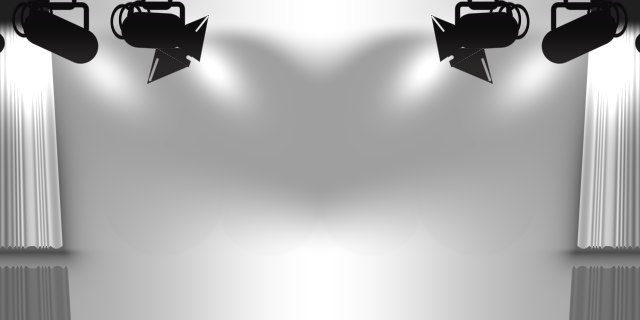
Write a Shadertoy shader that draws this background.

```glsl
// Grey studio stage: mirrored curtains, hanging spotlights and soft pools of light.
#define WALL 0.625
#define FLOOR_SPREAD 0.25
#define TOP_SPREAD 0.40
#define FOLDS 11.0
#define FOLD_DEPTH 0.17
#define HEM_Y 0.227
#define MIRROR_Y 0.165
#define SHADOW_WIDTH 0.035
#define BEAM_POWER 0.40

float hash(float n) {
    n = fract(n * 0.1031);
    n *= n + 33.33;
    return fract(n * (n + n));
}

float noise(float x) {
    float i = floor(x), f = fract(x);
    return mix(hash(i), hash(i + 1.0), f * f * (3.0 - 2.0 * f));
}

float segment(vec2 p, vec2 a, vec2 b) {
    vec2 pa = p - a, ba = b - a;
    return length(pa - ba * clamp(dot(pa, ba) / dot(ba, ba), 0.0, 1.0));
}

float triangle(vec2 p, vec2 a, vec2 b, vec2 c) {
    float d = min(segment(p, a, b), min(segment(p, b, c), segment(p, c, a)));
    vec2 ab = b - a, bc = c - b, ca = a - c;
    vec3 side = vec3(ab.x * (p.y - a.y) - ab.y * (p.x - a.x),
                     bc.x * (p.y - b.y) - bc.y * (p.x - b.x),
                     ca.x * (p.y - c.y) - ca.y * (p.x - c.x));
    bool inside = all(greaterThan(side, vec3(0.0))) || all(lessThan(side, vec3(0.0)));
    return inside ? -d : d;
}

float frame(vec2 p, vec2 halfSize, float thick) {
    vec2 q = abs(p) - halfSize + 0.015;
    return abs(length(max(q, 0.0)) + min(max(q.x, q.y), 0.0) - 0.015) - thick;
}

// Housing, yoke and looped cables of one hanging lamp.
float lamp(vec2 p, vec2 back, vec2 front, float radius, vec2 yoke) {
    float d = segment(p, back, front) - radius;
    d = min(d, frame(p - yoke, vec2(0.080, 0.045), 0.008));
    d = min(d, frame(p - vec2(yoke.x, 1.0), vec2(0.042, 0.024), 0.007));
    for (int i = 0; i < 3; i++) {
        float k = float(i);
        vec2 q = p - back - vec2(-0.052 + 0.026 * k, 0.025 + 0.006 * k);
        d = min(d, abs(length(q * vec2(1.25, 0.85)) - 0.042) - 0.005);
    }
    return d;
}

float beam(vec2 p, vec2 source, vec2 dir, vec2 size) {
    dir = normalize(dir);
    vec2 q = vec2(dot(p - source, dir), dot(p - source, vec2(-dir.y, dir.x))) / size;
    return exp(-dot(q, q));
}

float backdrop(vec2 p) {
    float d = 1.0 - p.x;
    float floorTone = mix(0.64, 1.0, exp(-d * d / FLOOR_SPREAD));
    float topTone = mix(0.65, 1.0, exp(-d * d / TOP_SPREAD));
    float dip = exp(-d * d / 0.02);
    float edge = 0.90 - 0.085 * dip, blur = 0.035 + 0.055 * dip;
    float tone = mix(WALL, floorTone, 1.0 - smoothstep(0.20, 0.42 + 0.3 * d, p.y));
    tone = mix(tone, topTone, smoothstep(edge - blur, edge + blur, p.y));
    // Faint overlapping light pools
    for (int i = 0; i < 2; i++) {
        float r = 0.16 + 0.03 * float(i);
        float pool = length(p - vec2(0.84 - 0.33 * float(i), 0.20 + r)) - r;
        tone -= 0.012 * (1.0 - smoothstep(-0.006, 0.006, pool)) * smoothstep(0.45, 0.25, p.y);
    }
    // Glow in front of each lamp
    tone += BEAM_POWER * beam(p, vec2(0.665, 0.785), vec2(0.7, -0.75), vec2(0.13, 0.065));
    tone += BEAM_POWER * 0.85 * beam(p, vec2(0.325, 0.775), vec2(0.75, -0.7), vec2(0.14, 0.07));
    return min(tone, 1.0);
}

float curtains(float tone, vec2 p, float px) {
    float edge = 0.157 + 0.058 * (0.9 - p.y);
    float u = p.x / edge;
    float wave = u * FOLDS + 1.6 * noise(u * 5.0 + 3.0);
    float fold = 0.65 * sin(6.2832 * wave) + 0.9 * (noise(wave * 1.7) - 0.5);
    float hem = HEM_Y + 0.004 * sin(6.2832 * wave);
    // Contact shadow around the cloth
    float away = length(max(vec2(p.x - edge, HEM_Y - p.y), 0.0));
    float strength = mix(0.42, 0.88, smoothstep(0.0, 0.02, HEM_Y - p.y));
    tone *= 1.0 - strength * exp(-away / SHADOW_WIDTH) * smoothstep(0.88, 0.4, p.y);
    // Dim reflection on the floor
    float mirrorEdge = 0.212 + 0.06 * (MIRROR_Y - p.y);
    float mirror = smoothstep(px, -px, p.x - mirrorEdge)
                 * smoothstep(px, -px, p.y - MIRROR_Y + 0.004 * sin(6.2832 * wave));
    tone = mix(tone, 0.41 + 0.05 * fold + 0.04 * u, mirror);
    // Pleated cloth lit by the corner lamp
    float cloth = 0.52 + 0.22 * smoothstep(0.0, 0.55, u) + FOLD_DEPTH * fold;
    cloth += 0.6 * exp(-dot((p - vec2(0.07, 0.80)) / vec2(0.12, 0.15), (p - vec2(0.07, 0.80)) / vec2(0.12, 0.15)));
    cloth = mix(min(cloth, 1.0), 0.12, smoothstep(0.88, 0.94, p.y));
    return mix(tone, cloth, smoothstep(px, -px, p.x - edge) * smoothstep(-px, px, p.y - hem));
}

float lampShapes(vec2 p) {
    float d = lamp(p, vec2(0.128, 0.913), vec2(0.252, 0.856), 0.055, vec2(0.190, 0.940));
    d = min(d, lamp(p, vec2(0.435, 0.907), vec2(0.525, 0.902), 0.056, vec2(0.490, 0.942)));
    d = min(d, length(p - vec2(-0.022, 0.865)) - 0.037);
    // Barn doors with narrow gaps
    d = min(d, triangle(p, vec2(0.652, 0.952), vec2(0.624, 0.807), vec2(0.500, 0.890)));
    d = min(d, triangle(p, vec2(0.460, 0.738), vec2(0.590, 0.793), vec2(0.488, 0.850)));
    d = min(d, triangle(p, vec2(0.488, 0.850), vec2(0.590, 0.790), vec2(0.610, 0.850)));
    float gap = segment(p, vec2(0.588, 0.821), vec2(0.622, 0.801)) - 0.006;
    gap = min(gap, segment(p, vec2(0.469, 0.750), vec2(0.492, 0.814)) - 0.004);
    gap = min(gap, segment(p, vec2(0.614, 0.904), vec2(0.650, 0.949)) - 0.003);
    return max(d, -gap);
}

void mainImage(out vec4 fragColor, in vec2 fragCoord) {
    vec2 p = fragCoord / iResolution.y;
    float middle = 0.5 * iResolution.x / iResolution.y;
    p.x = 1.0 - abs(p.x - middle);
    float px = 0.8 / iResolution.y;
    float tone = curtains(backdrop(p), p, px);
    vec3 color = vec3(tone);
    vec3 metal = mix(vec3(0.16, 0.15, 0.15), vec3(0.05, 0.045, 0.05), smoothstep(0.78, 0.93, p.y));
    color = mix(color, metal, smoothstep(px, -px, lampShapes(p)));
    fragColor = vec4(color, 1.0);
}
```
